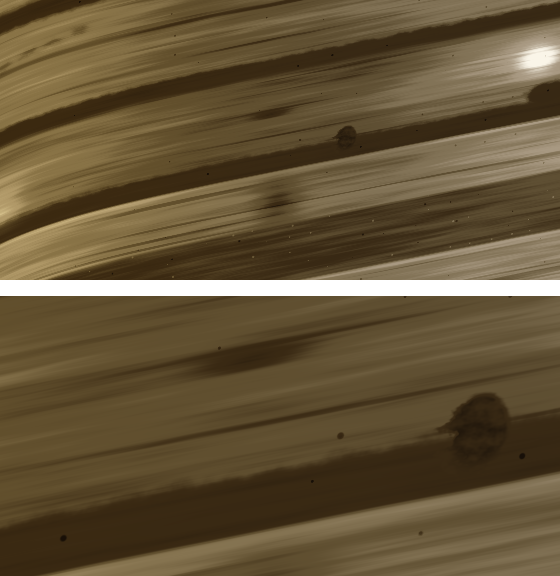
Top, the full canvas; bottom, a detail of the centre.
Reproduce this texture procedurally as a WebGL 2 fragment shader.

```glsl
#version 300 es
precision highp float;
// Worn brass screw thread: curved ridges and dark grooves with brushed streaks.
uniform vec2 u_resolution;
out vec4 outColor;

const vec3 SHADOW = vec3(0.09, 0.06, 0.03);
const vec3 UMBER = vec3(0.22, 0.16, 0.08);
const vec3 BRONZE = vec3(0.37, 0.31, 0.20);
const vec3 BRASS = vec3(0.51, 0.45, 0.34);
const vec3 PALE = vec3(0.66, 0.60, 0.51);
const vec3 SHINE = vec3(0.98, 0.96, 0.91);
const vec3 GOLD_TINT = vec3(1.05, 1.00, 0.80);

vec2 hash2(vec2 p) {
  vec3 q = fract(p.xyx * vec3(0.1031, 0.1030, 0.0973));
  q += dot(q, q.yzx + 33.33);
  return fract((q.xx + q.yz) * q.zy);
}

float gradientDot(vec2 cell, vec2 offset, vec2 f) {
  float angle = 6.2832 * hash2(cell + offset).x;
  return dot(vec2(cos(angle), sin(angle)), f - offset);
}

float gradientNoise(vec2 p) {
  vec2 i = floor(p), f = p - i;
  vec2 u = f * f * f * (f * (f * 6.0 - 15.0) + 10.0);
  float low = mix(gradientDot(i, vec2(0, 0), f), gradientDot(i, vec2(1, 0), f), u.x);
  float high = mix(gradientDot(i, vec2(0, 1), f), gradientDot(i, vec2(1, 1), f), u.x);
  return mix(low, high, u.y);
}

float fbm(vec2 p) {
  float sum = 0.0, gain = 1.0;
  for (int i = 0; i < 4; i++) {
    sum += gain * gradientNoise(p);
    p = p * 2.03 + 17.0;
    gain *= 0.55;
  }
  return sum;
}

// Height of the main ridge edge, bending down toward the left.
float threadCurve(float x) {
  return 0.128 + 0.195 * x + 0.07 * (1.0 - exp(-4.0 * x));
}

// Strip between lo and hi; soft.x and soft.y blur its two edges.
float band(float v, float lo, float hi, vec2 soft) {
  return smoothstep(lo - soft.x, lo + soft.x, v)
       * (1.0 - smoothstep(hi - soft.y, hi + soft.y, v));
}

float spot(vec2 p, vec2 center, vec2 size) {
  vec2 d = (p - center) / size;
  return exp(-dot(d, d));
}

// Sparse random pits, one candidate per cell.
float pits(vec2 p, vec2 scale, float density) {
  vec2 g = p * scale, cell = floor(g), r = hash2(cell + 5.0);
  vec2 d = (g - cell - 0.3 - 0.4 * r) / scale;
  float radius = 0.002 + 0.004 * r.x;
  return step(hash2(cell + 71.0).y, density)
       * (1.0 - smoothstep(0.3 * radius, radius, length(d)));
}

vec3 metalRamp(float t) {
  vec3 c = mix(SHADOW, UMBER, smoothstep(0.0, 0.2, t));
  c = mix(c, BRONZE, smoothstep(0.2, 0.4, t));
  c = mix(c, BRASS, smoothstep(0.4, 0.6, t));
  c = mix(c, PALE, smoothstep(0.6, 0.8, t));
  return mix(c, SHINE, smoothstep(0.8, 1.15, t));
}

void main() {
  vec2 p = gl_FragCoord.xy / u_resolution.y;
  float x = p.x, v = p.y - threadCurve(x);
  vec2 q = vec2(x, v);

  // Brushed grain running along the thread
  float broad = fbm(vec2(x * 1.1, v * 16.0));
  float fine = fbm(vec2(x * 2.2 + 9.0, v * 62.0));
  float rough = fbm(q * vec2(22.0, 34.0));
  float scratch = smoothstep(0.22, 0.45, gradientNoise(vec2(x * 0.8, v * 75.0 + 3.0)));

  // Light on the ridges, strongest at both ends
  float ends = 0.18 * (1.0 - smoothstep(0.0, 0.85, x)) + 0.16 * smoothstep(1.15, 1.95, x);
  float front = band(v, -0.195, 0.0, vec2(0.005)) + 1.0 - smoothstep(-0.41, -0.40, v);
  float tone = 0.44 + ends + 0.10 * front + 0.13 * broad + 0.10 * fine;
  tone -= (0.08 + 0.12 * front) * scratch;
  tone -= 0.09 * band(v, 0.27, 0.36, vec2(0.04, 0.01)) * (1.0 - smoothstep(1.2, 1.8, x));
  tone -= 0.07 * band(v, 0.06, 0.14, vec2(0.02));
  tone -= 0.20 * band(v, 0.592, 0.606, vec2(0.006));

  // Grooves and the shaded flank
  float ragged = v + 0.006 * rough;
  float groove = band(ragged, 0.07, 0.405, vec2(0.0, 0.01)) * smoothstep(0.325, 0.362, v);
  groove = max(groove, band(v, 0.0, 0.07 + 0.006 * rough, vec2(0.004, 0.012)));
  groove = max(groove, band(ragged, 0.745, 0.82, vec2(0.015, 0.02)));
  tone = mix(tone, 0.17 + 0.05 * broad + 0.05 * fine, 0.95 * groove);
  float flank = band(v, -0.405, -0.195, vec2(0.004, 0.007));
  float flankTone = 0.26 + 0.09 * smoothstep(1.2, 2.0, x) + 0.12 * broad + 0.09 * fine;
  tone = mix(tone, flankTone, flank);

  // Lit ridge rims
  tone += 0.13 * (spot(q, vec2(x, -0.009), vec2(1.0, 0.006))
                + spot(q, vec2(x, -0.414), vec2(1.0, 0.006)));

  // Stains, debris and pitting
  tone -= 0.20 * spot(q, vec2(0.97, 0.206), vec2(0.07, 0.014));
  tone -= 0.08 * spot(q, vec2(0.96, 0.20), vec2(0.22, 0.045));
  tone -= 0.27 * spot(q, vec2(0.99, -0.115), vec2(0.075, 0.075)) * (1.0 - flank);
  float debris = spot(q + 0.012 * rough, vec2(1.235, 0.068), vec2(0.042, 0.048));
  tone = mix(tone, 0.13 + 0.12 * rough, smoothstep(0.35, 0.55, debris + 0.25 * rough));
  float chip = spot(q, vec2(1.96, 0.09), vec2(0.085, 0.04));
  tone = mix(tone, 0.18, smoothstep(0.25, 0.6, chip + 0.15 * rough));
  for (int i = 0; i < 4; i++) {
    float k = float(i);
    vec2 center = vec2(0.01 + 0.09 * k, 0.625 + 0.012 * k);
    tone -= 0.22 * spot(q + 0.01 * rough, center, vec2(0.035, 0.013));
  }
  tone -= 0.20 * pits(q, vec2(9.0, 15.0), 0.22);
  tone += 0.22 * pits(q + 3.0, vec2(14.0, 22.0), 0.30) * flank;

  // Reflections at the two ends
  tone += 0.55 * spot(q, vec2(1.93, 0.215), vec2(0.09, 0.055));
  tone += 0.16 * spot(q, vec2(1.78, 0.24), vec2(0.22, 0.07));
  float glow = spot(q, vec2(0.0, 0.125), vec2(0.09, 0.07));
  tone += 0.32 * glow;

  vec3 color = metalRamp(clamp(tone, 0.0, 1.2));
  color *= mix(GOLD_TINT, vec3(1.0), smoothstep(0.1, 1.5, x));
  outColor = vec4(clamp(color, 0.0, 1.0), 1.0);
}
```
